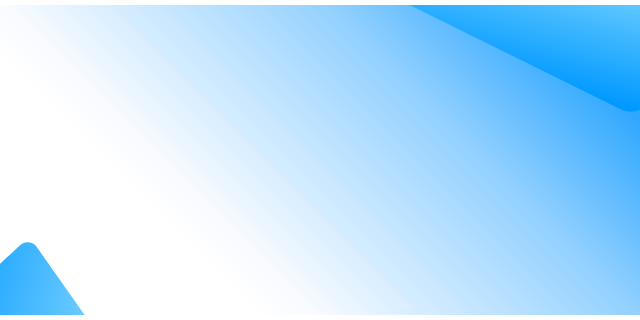
Write a Shadertoy shader that draws this background.

```glsl
// Soft blue banner: a diagonal white-to-blue gradient between thin white strips,
// with a large rounded wedge at the upper right and a small one at the lower left.
// Each wedge is a distance function offset by its corner radius.

float cross2(vec2 a, vec2 b) {
    return a.x * b.y - a.y * b.x;
}

// Distance to a ray from the origin along a direction
float rayDistance(vec2 p, vec2 dir) {
    return length(p - dir * max(dot(p, dir), 0.0));
}

// Signed distance to the wedge swept counterclockwise from one edge to the other
float roundedWedge(vec2 p, vec2 fromEdge, vec2 toEdge, float radius) {
    fromEdge = normalize(fromEdge);
    toEdge = normalize(toEdge);
    float d = min(rayDistance(p, fromEdge), rayDistance(p, toEdge));
    bool inside = cross2(fromEdge, p) > 0.0 && cross2(p, toEdge) > 0.0;
    return (inside ? -d : d) - radius;
}

float coverage(float d) {
    return clamp(0.5 - d * iResolution.y, 0.0, 1.0);
}

vec3 diagonalGradient(float t) {
    vec3 color = mix(vec3(1.0), vec3(0.975, 0.985, 1.0), smoothstep(-0.2, 0.0, t));
    color = mix(color, vec3(0.58, 0.82, 1.0), clamp(t, 0.0, 1.0));
    return mix(color, vec3(0.19, 0.66, 1.0), clamp((t - 1.0) / 0.62, 0.0, 1.0));
}

void mainImage(out vec4 fragColor, in vec2 fragCoord) {
    vec2 p = fragCoord / iResolution.y;

    // Background
    vec3 color = diagonalGradient(p.x + p.y - 1.0);

    // Upper right wedge, deepest blue along its lower edge
    vec2 q = p - vec2(1.971, 0.7214);
    float upper = roundedWedge(q, vec2(0.443, 0.897), vec2(-0.897, 0.443), 0.0703);
    float lift = clamp((q.y + 0.06 + 0.25 * q.x) / 0.33, 0.0, 1.0);
    vec3 upperColor = mix(vec3(0.0, 0.6, 1.0), vec3(0.37, 0.78, 1.0), lift);
    color = mix(color, upperColor, coverage(upper));

    // Lower left wedge, lighter toward the right
    q = p - vec2(0.0865, 0.2083);
    float lower = roundedWedge(q, vec2(-0.735, -0.677), vec2(0.576, -0.818), 0.0346);
    float fade = clamp((p.x + 0.25 * (0.25 - p.y)) / 0.31, 0.0, 1.0);
    vec3 lowerColor = mix(vec3(0.16, 0.67, 1.0), vec3(0.41, 0.79, 1.0), fade);
    color = mix(color, lowerColor, coverage(lower));

    // White strips along the top and bottom
    color = mix(vec3(1.0), color, coverage(abs(p.y - 0.5) - 0.4844));

    fragColor = vec4(color, 1.0);
}
```
